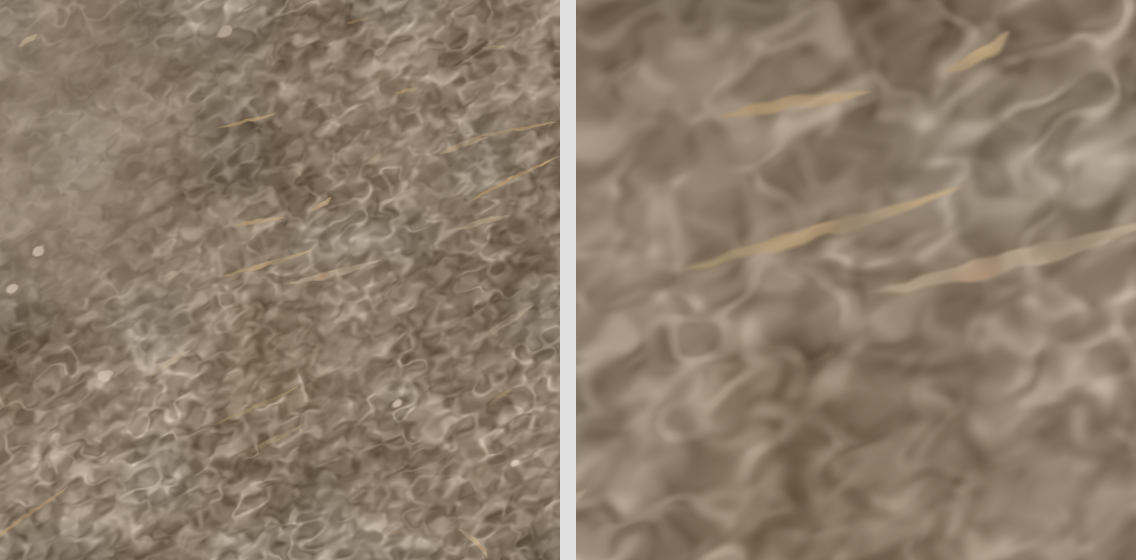
Left: the whole. Right: its middle third, enlarged.
Give the GLSL for this texture, as a Shadertoy shader.

```glsl
// Dry trampled earth: small pale flakes on grey-brown soil, with slanted straw and small pebbles.

const vec3  SOIL         = vec3(0.536, 0.477, 0.408);
const vec3  STRAW_GOLD   = vec3(0.74, 0.62, 0.45);
const vec3  STRAW_PALE   = vec3(0.79, 0.71, 0.60);
const vec3  STRAW_RUST   = vec3(0.62, 0.48, 0.38);
const vec3  PEBBLE       = vec3(0.85, 0.78, 0.71);
const float GRAIN_ANGLE  = 0.48;   // slant of the ground, radians
const float STRETCH      = 1.4;    // elongation along the slant
const float FLAKE_FREQ   = 44.0;   // flakes per canvas height
const float CURL_FREQ    = 33.0;
const float FINE_FREQ    = 88.0;
const float PATCH_FREQ   = 5.0;
const float WARP         = 0.0095;
const float CONTRAST     = 1.12;
const int   STRAW_COUNT  = 24;
const int   PEBBLE_COUNT = 6;
const float EDGE         = 0.0018; // softness of straw and pebble edges

float hash(vec2 p) {
    vec3 q = fract(vec3(p.xyx) * 0.1031);
    q += dot(q, q.yzx + 33.33);
    return fract((q.x + q.y) * q.z);
}

vec2 hash2(vec2 p) {
    return vec2(hash(p), hash(p + 71.7));
}

mat2 rotation(float a) {
    float c = cos(a), s = sin(a);
    return mat2(c, -s, s, c);
}

// Value noise in -1..1
float noise(vec2 p) {
    vec2 i = floor(p), f = fract(p);
    f = f * f * (3.0 - 2.0 * f);
    float low  = mix(hash(i), hash(i + vec2(1, 0)), f.x);
    float high = mix(hash(i + vec2(0, 1)), hash(i + vec2(1, 1)), f.x);
    return mix(low, high, f.y) * 2.0 - 1.0;
}

// Lightness of the soil relative to its mean colour
float soilTone(vec2 uv) {
    vec2 p = rotation(GRAIN_ANGLE) * uv + 3.0;
    p.y *= STRETCH;
    vec2 warp = vec2(noise(p * 41.0), noise(p * 41.0 + 40.0));
    vec2 w = p + WARP * warp;

    float patches = noise(p * PATCH_FREQ) + 0.7 * noise(p * PATCH_FREQ * 2.6 + 17.0);
    float flakes  = smoothstep(-0.5, 0.6, noise(w * FLAKE_FREQ + 5.0)) * 2.0 - 1.0;
    float fine    = noise(w * FINE_FREQ + 23.0);
    float curls   = 1.0 - smoothstep(0.05, 0.45, abs(noise(w * CURL_FREQ + 61.0)));
    float streaks = noise(p * vec2(13.0, 44.0) + 90.0);

    // The ground is smoother towards the upper left
    float rough = mix(0.42, 1.0, smoothstep(0.12, 0.6, length(uv - vec2(0.0, 0.78))));
    float lit = smoothstep(-0.7, 0.7, noise(p * 10.0 + 31.0));
    float detail = 0.046 * flakes + 0.052 * fine + 0.034 * streaks
                 + 0.095 * (curls - 0.45) * lit;
    float tone = CONTRAST * (0.048 * patches + rough * detail);
    return tone + 1.5 * tone * max(tone, 0.0);
}

// Tapered, slightly bent blade: x = coverage, y = position along it in -1..1
vec2 blade(vec2 p, float angle, float halfLength, float halfWidth, float bend) {
    vec2 q = rotation(angle) * p;
    float t = q.x / halfLength;
    float ragged = 0.0018 * noise(p * 75.0);
    float d = abs(q.y + bend * t * t + ragged) - halfWidth * (1.0 - t * t);
    float ends = 1.0 - smoothstep(0.8, 1.0, abs(t));
    return vec2(ends * smoothstep(EDGE, -EDGE, d), t);
}

vec3 addStraw(vec3 color, vec2 uv, float aspect) {
    for (int i = 0; i < STRAW_COUNT; i++) {
        vec2 id = vec2(float(i), 12.0);
        vec2 center = hash2(id) * vec2(aspect, 1.0);
        vec2 shape = hash2(id + 5.3);
        vec2 kind = hash2(id + 19.1);
        float crossed = step(0.85, kind.y);
        float angle = mix(0.1 + 0.55 * shape.x, -0.8, crossed);
        float halfLength = mix(0.022, 0.11, shape.y * shape.y) * (1.0 - 0.5 * crossed);
        float halfWidth = mix(0.0028, 0.0068, kind.x);
        vec2 b = blade(uv - center, angle, halfLength, halfWidth, 0.01 * (kind.y - 0.5));

        vec3 tint = mix(STRAW_GOLD, STRAW_PALE, smoothstep(0.1, 0.7, kind.x));
        tint = mix(tint, STRAW_RUST, 0.6 * smoothstep(0.1, 0.9, noise(uv * 50.0 + id)));
        float worn = 0.6 + 0.4 * noise(uv * 42.0 + id * 3.0);
        float strength = mix(0.4, 1.1, hash(id + 37.0));
        color = mix(color, tint + 0.04 * b.y, min(b.x * worn * strength, 1.0));
    }
    return color;
}

vec3 addPebbles(vec3 color, vec2 uv, float aspect) {
    for (int i = 0; i < PEBBLE_COUNT; i++) {
        vec2 id = vec2(float(i), 83.0);
        vec2 p = rotation(GRAIN_ANGLE) * (uv - hash2(id) * vec2(aspect, 1.0));
        float radius = mix(0.008, 0.015, hash(id + 8.0));
        float d = length(p * vec2(1.0, 1.5)) - radius * (1.0 + 0.3 * noise(uv * 90.0));
        float mask = smoothstep(2.0 * EDGE, -2.0 * EDGE, d);
        color = mix(color, PEBBLE, mask * mix(0.5, 1.0, hash(id + 3.0)));
    }
    return color;
}

void mainImage(out vec4 fragColor, in vec2 fragCoord) {
    vec2 uv = fragCoord / iResolution.y;
    float aspect = iResolution.x / iResolution.y;

    vec3 color = SOIL + soilTone(uv);
    // Faint warm and cool drift
    color += vec3(0.007, 0.0, -0.009) * noise(uv * 7.0 + 13.0);
    color = addStraw(color, uv, aspect);
    color = addPebbles(color, uv, aspect);
    fragColor = vec4(clamp(color, 0.0, 1.0), 1.0);
}
```
